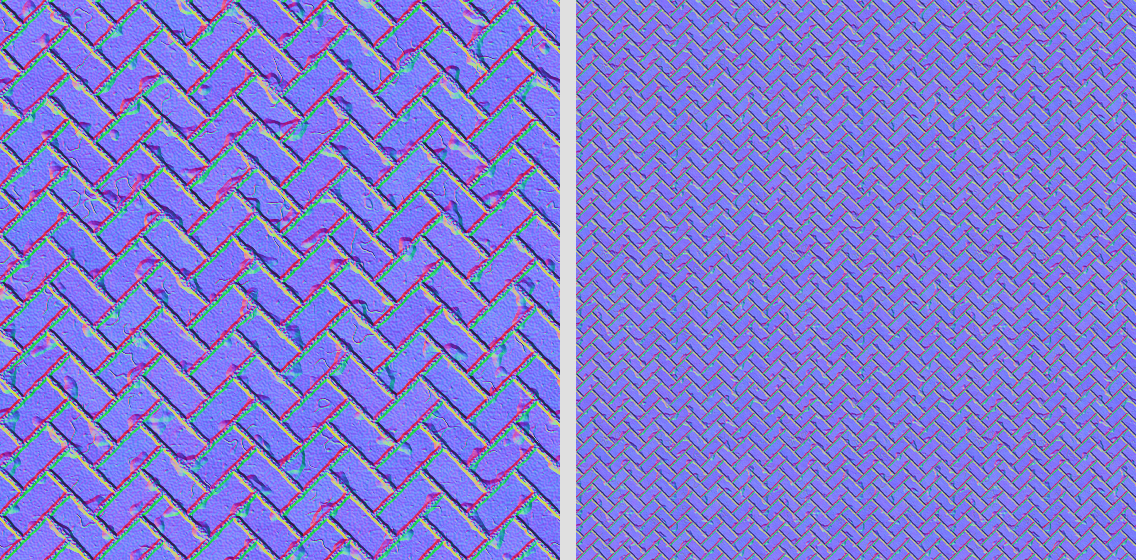
Left: one tile. Right: repeated 3 by 3.
This texture map is drawn by a three.js fragment shader. Its source:

```glsl
// Tangent-space normal map of a herringbone brick pavement, bricks 2:1 at 45 degrees.
// A wrapping height field (bevelled bricks, chips, cracks, grain, sandy joints)
// is differentiated by central differences and encoded as a colour.
varying vec2 vUv;

const float ROWS = 12.0;              // repeats up; half as many across
const vec2  SHIFT = vec2(-0.5, 0.55); // pattern offset, in rows
const float GAP = 0.03;               // half width of the joint floor, in brick widths
const float BEVEL = 0.085;            // width of the sloped brick edge
const float CORNER = 0.05;            // corner radius
const float WOBBLE = 0.035;           // unevenness of the edges
const float BRICK_HEIGHT = 0.14;      // heights are in rows
const float TILT = 0.10;              // largest slope of a single brick
const float CHIP_DEPTH = 0.42;
const float CRACK_DEPTH = 0.026;
const float PIT_DEPTH = 0.09;
const float GRAIN = 0.011;
const float GRIT = 0.055;
const float STEP = 0.012;             // differencing distance, in rows
const vec2  LEAN = vec2(0.0, -0.04);  // slight overall bias of the normals

float hash(vec2 p) {
  vec3 q = fract(p.xyx * vec3(0.1031, 0.1030, 0.0973));
  q += dot(q, q.yzx + 33.33);
  return fract((q.x + q.y) * q.z);
}

// Dot product of a random unit gradient with the offset from its lattice point
float corner(vec2 cell, vec2 offset, float period) {
  float angle = 6.2832 * hash(mod(cell + 0.5, period) + period);
  return dot(vec2(cos(angle), sin(angle)), offset);
}

// Gradient noise with a whole number of cells per canvas, so it wraps
float noise(vec2 uv, float period) {
  vec2 p = uv * period, i = floor(p), f = p - i;
  vec2 u = f * f * f * (f * (f * 6.0 - 15.0) + 10.0);
  vec2 e = vec2(1.0, 0.0);
  float low = mix(corner(i, f, period), corner(i + e, f - e, period), u.x);
  float high = mix(corner(i + e.yx, f - e.yx, period), corner(i + 1.0, f - 1.0, period), u.x);
  return mix(low, high, u.y);
}

// Finds the brick around g: local position, half size and centre
void herringbone(vec2 g, out vec2 local, out vec2 halfSize, out vec2 centre) {
  vec2 cell = floor(g);
  float k = floor(mod(cell.x - cell.y + 0.5, 4.0));
  bool rising = k < 1.5;
  halfSize = rising ? vec2(1.0, 0.5) : vec2(0.5, 1.0);
  centre = cell + (rising ? vec2(1.0 - k, 0.5) : vec2(0.5, k - 2.0));
  local = g - centre;
}

// Distance inwards from the edge of a rounded box
float insideBox(vec2 p, vec2 halfSize) {
  vec2 q = abs(p) - halfSize + CORNER;
  return CORNER - length(max(q, 0.0)) - min(max(q.x, q.y), 0.0);
}

float height(vec2 uv) {
  // Rows turned by 45 degrees into brick widths
  vec2 q = uv * ROWS + SHIFT;
  vec2 local, halfSize, centre;
  herringbone(vec2(q.x + q.y, q.y - q.x), local, halfSize, centre);

  // Random values of the brick, wrapped over the canvas
  vec2 id = mod(0.5 * vec2(centre.x - centre.y, centre.x + centre.y), ROWS) * 4.0;
  vec2 tilt = vec2(hash(id + 7.0), hash(id + 61.0)) - 0.5;
  float wear = hash(id + 123.0);

  // Brick body with an uneven bevel
  float rough = noise(uv + 0.37, 72.0);
  float d = insideBox(local, halfSize - GAP);
  float body = smoothstep(0.0, BEVEL, d + WOBBLE * rough);
  float top = BRICK_HEIGHT * (0.85 + 0.3 * wear) + TILT * dot(tilt, local);

  // Chips: facets that fall towards worn edges
  float broad = noise(uv + 0.13, 25.0);
  float chip = max(0.0, (0.6 + 0.6 * wear) * broad + 0.16 * rough - d - 0.02);
  top -= CHIP_DEPTH * min(chip, 0.25);

  // Cracks: contour lines of noise, kept in a few patches
  float contour = noise(uv + 0.71, 19.0) + 0.3 * noise(uv + 0.29, 56.0);
  float patches = smoothstep(0.14, 0.28, noise(uv + 0.53, 14.0));
  top -= CRACK_DEPTH * patches * (1.0 - smoothstep(0.0, 0.045, abs(contour)));

  // Pits, gentle swells and grain of the face
  top -= PIT_DEPTH * max(0.0, noise(uv + 0.19, 110.0) - 0.36);
  top += 0.02 * broad + 0.006 * rough;
  float fine = noise(uv + 0.41, 230.0);
  return body * (top + GRAIN * fine) + (1.0 - body) * GRIT * fine;
}

void main() {
  vec2 e = vec2(STEP / ROWS, 0.0);
  vec2 slope = vec2(height(vUv + e) - height(vUv - e),
                    height(vUv + e.yx) - height(vUv - e.yx)) / (2.0 * STEP);
  vec3 normal = normalize(vec3(LEAN - slope, 1.0));
  // Blue holds the upward part directly, red and green are centred on one half
  gl_FragColor = vec4(normal.xy * 0.5 + 0.5, normal.z, 1.0);
}
```
